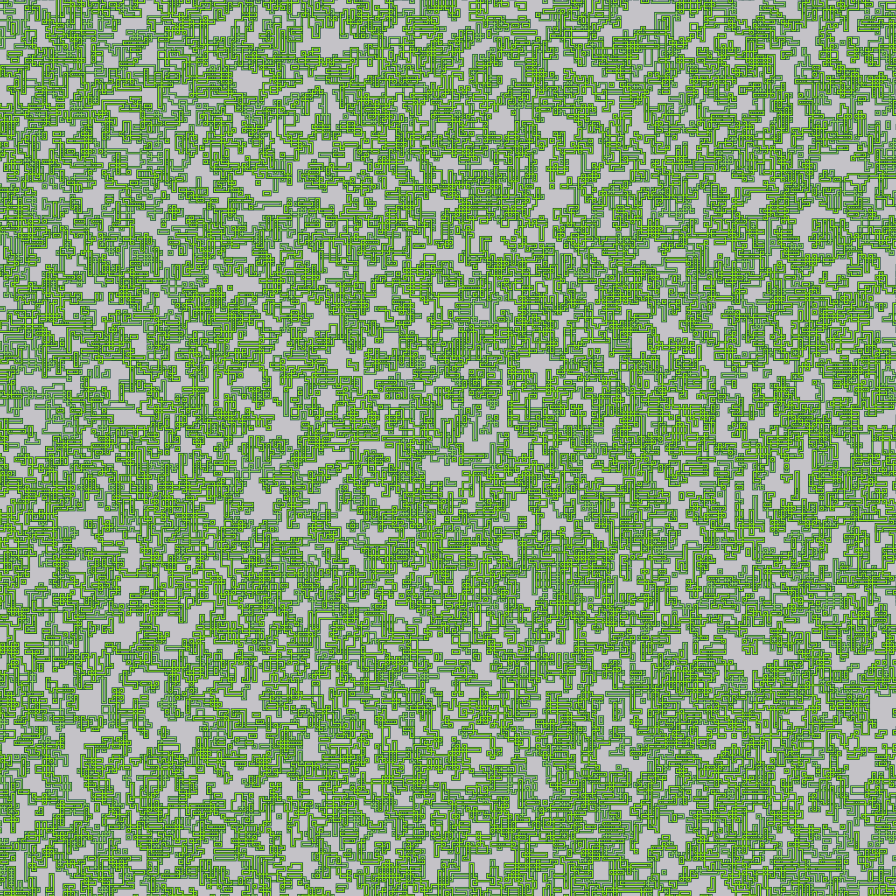
Write a WebGL 2 fragment shader that draws this pattern.

```glsl
#version 300 es
precision highp float;
// A dense maze of outlined pipes on pale grey, in two overlapping colours.
// Each pipe layer follows the borders of a random two-valued cell field made
// of thin horizontal and vertical bars, so its paths are unbroken.

#define CELLS 256.0        // grid cells across the canvas
#define BAR_LENGTH 7.0     // length of a bar, in cells
#define CORE 0.14          // half width of the bright core, in cells
#define OUTER 0.33         // half width including the outline
#define VOID_SCALE 2.7     // size of the empty patches, in cells
#define TINT_SCALE 15.0    // size of the colour regions, in cells
#define MIN_FILL 0.015     // bar probability in the emptiest places
#define MAX_FILL 0.36      // bar probability in the densest places

uniform vec2 u_resolution;
out vec4 fragColor;

const vec3 GROUND = vec3(0.77, 0.76, 0.78);
const vec3 LIME_CORE = vec3(0.63, 1.00, 0.08);
const vec3 LIME_EDGE = vec3(0.04, 0.21, 0.18);
const vec3 MINT_CORE = vec3(0.63, 0.90, 0.34);
const vec3 MINT_EDGE = vec3(0.04, 0.25, 0.20);

float hash(vec2 p, float seed) {
    uvec3 v = uvec3(ivec3(vec3(p, seed) + 4096.0));
    uint h = v.x * 1664525u + v.y * 22695477u + v.z * 2654435769u;
    h = (h ^ (h >> 16)) * 2246822519u;
    h = (h ^ (h >> 13)) * 3266489917u;
    h ^= h >> 16;
    return float(h >> 8) / 16777216.0;
}

float noise(vec2 p, float seed) {
    vec2 i = floor(p), f = fract(p);
    f = f * f * (3.0 - 2.0 * f);
    float low = mix(hash(i, seed), hash(i + vec2(1, 0), seed), f.x);
    float high = mix(hash(i + vec2(0, 1), seed), hash(i + vec2(1, 1), seed), f.x);
    return mix(low, high, f.y);
}

// Random value shared by a run of cells along x, shifted from row to row
float bar(vec2 cell, float seed) {
    float shift = floor(hash(vec2(cell.y, 0.0), seed) * BAR_LENGTH);
    return hash(vec2(floor((cell.x + shift) / BAR_LENGTH), cell.y), seed + 1.0);
}

// Two-valued field: horizontal bars combined with vertical bars
bool field(vec2 cell, float seed, float lean) {
    float density = smoothstep(0.25, 0.65, noise(cell / VOID_SCALE, 1.0));
    float region = noise(cell / TINT_SCALE, 2.0) - 0.5;
    float fill = mix(MIN_FILL, MAX_FILL, density) * (1.0 + lean * region);
    return (bar(cell, seed) < fill) != (bar(cell.yx, seed + 10.0) < fill);
}

// Distance to the pipe arms that leave a grid node, f being the offset from it
float pipeDistance(vec2 node, vec2 f, float seed, float lean) {
    bool sw = field(node - vec2(1, 1), seed, lean);
    bool se = field(node - vec2(0, 1), seed, lean);
    bool nw = field(node - vec2(1, 0), seed, lean);
    bool ne = field(node, seed, lean);
    float d = 1.0;
    if (nw != ne) d = min(d, max(abs(f.x), -f.y));
    if (sw != se) d = min(d, max(abs(f.x), f.y));
    if (sw != nw) d = min(d, max(abs(f.y), f.x));
    if (se != ne) d = min(d, max(abs(f.y), -f.x));
    return d;
}

// Share of a sample of the given width that lies inside a band
float coverage(float d, float halfWidth, float width) {
    float inside = min(d + 0.5 * width, halfWidth) - max(d - 0.5 * width, -halfWidth);
    return clamp(inside / width, 0.0, 1.0);
}

vec3 drawPipe(vec3 below, float d, vec3 edge, vec3 core, float width) {
    vec3 color = mix(below, edge, coverage(d, OUTER, width));
    return mix(color, core, coverage(d, CORE, width));
}

vec3 pattern(vec2 p, float width) {
    vec2 node = floor(p + 0.5);
    vec2 f = p - node;
    float mint = pipeDistance(node, f, 20.0, -1.1);
    float lime = pipeDistance(node, f, 50.0, 1.1);
    vec3 color = drawPipe(GROUND, mint, MINT_EDGE, MINT_CORE, width);
    return drawPipe(color, lime, LIME_EDGE, LIME_CORE, width);
}

void main() {
    float pixel = CELLS / min(u_resolution.x, u_resolution.y);
    vec2 p = gl_FragCoord.xy * pixel - 0.25;

    // Four samples per pixel, each with smoothed edges
    vec3 color = vec3(0.0);
    for (int i = 0; i < 4; i++) {
        vec2 corner = vec2(i & 1, i >> 1) - 0.5;
        color += pattern(p + 0.5 * corner * pixel, 0.5 * pixel);
    }
    fragColor = vec4(color / 4.0, 1.0);
}
```
